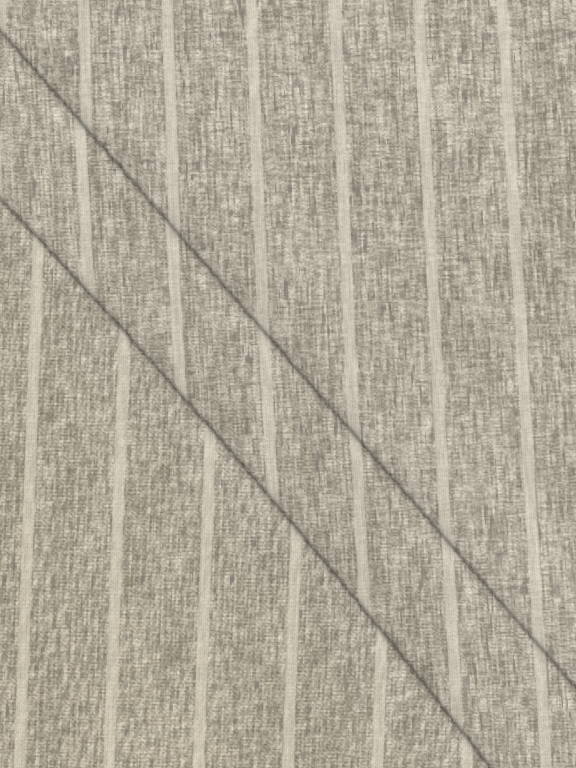
Write a Shadertoy shader that draws this texture.

```glsl
// Heathered linen with pale warp stripes, laid in two diagonal pleats.
// Each of the three panels has its own family of slanted stripes; stretched
// value noise makes the yarns, and distance to each crease makes the shadow.

#define LINEN vec3(0.695, 0.665, 0.605)
#define STRIPE vec3(0.815, 0.787, 0.725)
#define FLECK vec3(0.50, 0.475, 0.445)
#define STRIPE_WIDTH 0.0142
#define STRIPE_THREADS 5.0
#define WARP_CONTRAST 0.19
#define WEFT_CONTRAST 0.13
#define GRAIN_CONTRAST 0.16
#define FLECK_AMOUNT 0.65
#define CREASE_DEPTH 0.24
#define SHADOW_DEPTH 0.11

float hash(vec2 p) {
    return fract(sin(dot(p, vec2(127.1, 311.7))) * 43758.5453);
}

float noise(vec2 p) {
    vec2 cell = floor(p), f = fract(p);
    f = f * f * (3.0 - 2.0 * f);
    return mix(mix(hash(cell), hash(cell + vec2(1, 0)), f.x),
               mix(hash(cell + vec2(0, 1)), hash(cell + vec2(1, 1)), f.x), f.y);
}

// Signed distance to a crease; positive on its lower left side.
float creaseDistance(vec2 p, float start, float slope, float bend) {
    float line = start + (slope + bend * p.x) * p.x;
    return (p.y - line) / length(vec2(1.0, slope + 2.0 * bend * p.x));
}

// Stripe family: x start, spacing, slant, spread of spacing with depth.
vec3 cloth(vec2 p, vec4 family, float panel, float pixel) {
    float spacing = family.y + family.w * p.y;
    float k = (p.x - family.x - family.z * p.y) / spacing;
    float across = (fract(k + 0.5) - 0.5) * spacing;
    vec2 yarn = vec2(k * family.y, p.y) + panel * vec2(3.7, 5.3);

    // Yarn texture along both thread directions
    float warp = noise(yarn * vec2(370.0, 42.0)) - 0.5;
    float weft = noise(yarn * vec2(75.0, 390.0)) - 0.5;
    float grain = noise(yarn * vec2(430.0, 460.0)) - 0.5;
    float mottle = noise(yarn * vec2(22.0, 9.0)) - 0.5;
    float weave = WARP_CONTRAST * warp + WEFT_CONTRAST * weft
                + GRAIN_CONTRAST * grain + 0.05 * mottle;

    // Dark slubs, long in the warp and short in the weft
    float slub = smoothstep(0.68, 0.95, noise(yarn * vec2(300.0, 65.0) + 17.0));
    slub += 0.7 * smoothstep(0.74, 0.96, noise(yarn * vec2(110.0, 330.0) + 41.0));
    slub *= 0.35 + noise(yarn * vec2(45.0, 28.0) + 9.0);

    vec3 ground = mix(LINEN + 0.014 + weave, FLECK, clamp(FLECK_AMOUNT * slub, 0.0, 0.8));

    // Pale stripe built of a few fine threads, with slightly uneven edges
    float threads = cos(6.28318 * STRIPE_THREADS * across / STRIPE_WIDTH);
    vec3 band = STRIPE + 0.35 * weave - 0.014 * threads;
    float edge = abs(across) - 0.5 * STRIPE_WIDTH + 0.0014 * weft;
    float mask = 1.0 - smoothstep(-pixel, pixel, edge);
    return mix(ground, band, 0.92 * mask);
}

// Dark core, a shadow that is wider on the upper right, and a lit rim.
float creaseShade(float d) {
    float core = CREASE_DEPTH * exp(-pow(d / 0.0030, 2.0));
    float shadow = SHADOW_DEPTH * exp(-abs(d) / (d < 0.0 ? 0.014 : 0.006));
    float rim = 0.035 * exp(-pow((d - 0.016) / 0.009, 2.0));
    return 1.0 - core - shadow + rim;
}

void mainImage(out vec4 fragColor, in vec2 fragCoord) {
    float pixel = 1.0 / iResolution.y;
    vec2 p = fragCoord * pixel;
    p.y = 1.0 - p.y; // depth measured down from the top edge

    float upper = creaseDistance(p, 0.039, 1.142, 0.0);
    float lower = creaseDistance(p, 0.258, 1.04, 0.19);

    // Choose the panel: above, between or below the creases
    vec4 family = vec4(0.109, 0.1089, 0.025, 0.0065);
    float panel = 0.0;
    if (upper > 0.0) { family = vec4(0.095, 0.1122, 0.055, 0.0); panel = 1.0; }
    if (lower > 0.0) { family = vec4(0.0612, 0.1165, -0.036, 0.0); panel = 2.0; }
    vec3 color = cloth(p, family, panel, pixel);

    // Pleat shading and soft, slightly warm unevenness of the light
    color *= creaseShade(upper) * creaseShade(lower);
    color *= 0.985 + 0.03 * noise(p * 4.0 + 2.0);
    color *= mix(vec3(1.0), vec3(1.0, 0.997, 0.975), smoothstep(-0.1, 0.3, lower));
    fragColor = vec4(clamp(color, 0.0, 1.0), 1.0);
}
```
